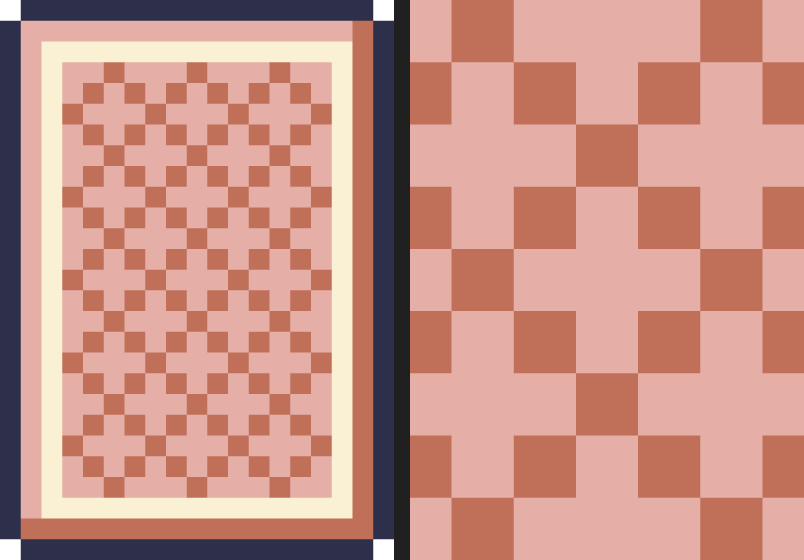
Left, the full canvas; right, a detail of the centre.
Give the GLSL for this pattern, as a Shadertoy shader.

```glsl
// A framed rug on a 19 x 27 grid of flat cells: a diamond lattice of blocks
// inside a cream band, a two-tone bevel and a navy rim with notched corners.
// Each cell is coloured by its ring from the edge; supersampling smooths edges.

const vec2 GRID = vec2(19.0, 27.0);   // cells across and down
const float PERIOD = 4.0;             // lattice repeat, in cells
const float LATTICE_PHASE = 2.0;      // offset of the diagonals, in cells
const float FRAME = 3.0;              // rings around the field
const int SAMPLES = 4;                // samples per pixel side

const vec3 PINK  = vec3(0.90, 0.686, 0.655);
const vec3 CLAY  = vec3(0.753, 0.439, 0.345);
const vec3 NAVY  = vec3(0.18, 0.184, 0.29);
const vec3 CREAM = vec3(0.98, 0.94, 0.83);
const vec3 WHITE = vec3(1.0);

// Two families of diagonals crossing into diamonds
vec3 latticeColor(vec2 cell) {
    vec2 diagonals = mod(vec2(cell.x + cell.y, cell.x - cell.y) - LATTICE_PHASE + 0.5, PERIOD);
    return min(diagonals.x, diagonals.y) < 1.0 ? CLAY : PINK;
}

vec3 rugColor(vec2 cell) {
    vec2 inset = min(cell, GRID - 1.0 - cell);
    float ring = min(inset.x, inset.y);

    // Rim, with the four corner cells left out
    if (ring < 0.5) return max(inset.x, inset.y) < 0.5 ? WHITE : NAVY;

    // Bevel: clay along the right and bottom, pink along the left and top
    if (ring < 1.5) {
        bool shaded = cell.x > GRID.x - 2.5 || cell.y < 1.5;
        return shaded ? CLAY : PINK;
    }

    if (ring < FRAME - 0.5) return CREAM;
    return latticeColor(cell - FRAME);
}

void mainImage(out vec4 fragColor, in vec2 fragCoord) {
    vec3 sum = vec3(0.0);
    for (int y = 0; y < SAMPLES; y++) {
        for (int x = 0; x < SAMPLES; x++) {
            vec2 offset = (vec2(x, y) + 0.5) / float(SAMPLES) - 0.5;
            vec2 uv = (fragCoord + offset) / iResolution.xy;
            sum += rugColor(floor(uv * GRID));
        }
    }
    fragColor = vec4(sum / float(SAMPLES * SAMPLES), 1.0);
}
```
